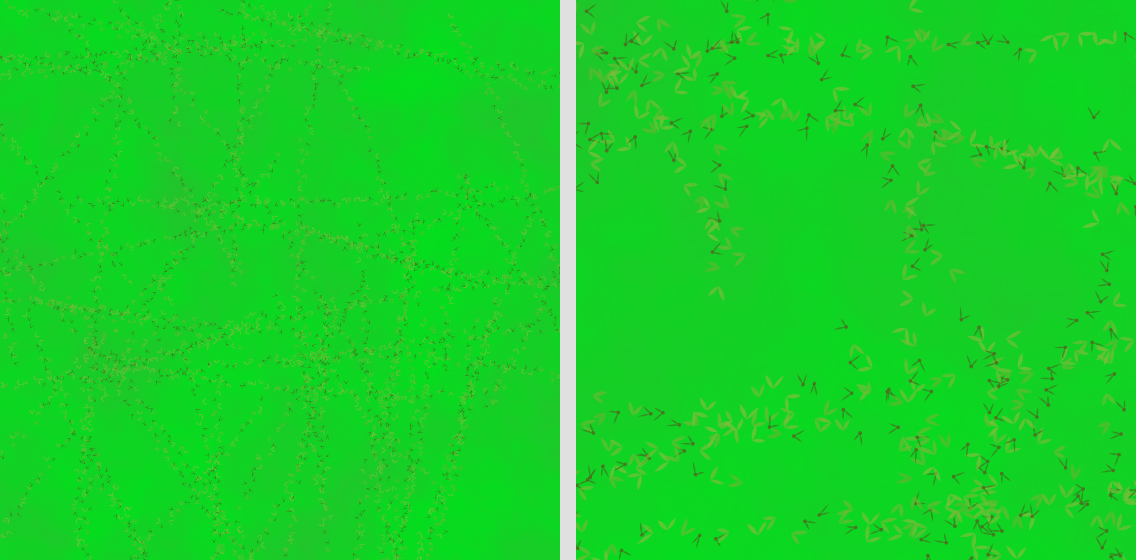
Left, the full canvas; right, a detail of the centre.
This texture is drawn by a Shadertoy shader. Its source:

```glsl
vec3 hash3(vec2 p) {
    vec3 q = fract(p.xyx * vec3(0.1031, 0.1030, 0.0973));
    q += dot(q, q.yxz + 33.33);
    return fract((q.xxy + q.yzz) * q.zyx);
}

vec2 heading(float angle) {
    return vec2(cos(angle), sin(angle));
}

float gradientNoise(vec2 p) {
    vec2 cell = floor(p), f = fract(p);
    vec2 u = f * f * f * (f * (f * 6.0 - 15.0) + 10.0);
    vec4 corner;
    for (int k = 0; k < 4; k++) {
        vec2 o = vec2(k & 1, k >> 1);
        corner[k] = dot(heading(6.2832 * hash3(cell + o + 17.0).x), f - o);
    }
    return mix(mix(corner.x, corner.y, u.x), mix(corner.z, corner.w, u.x), u.y);
}

float fbm(vec2 p) {
    float sum = 0.0, amplitude = 0.5;
    for (int k = 0; k < 6; k++) {
        sum += amplitude * gradientNoise(p);
        p = mat2(1.6, 1.2, -1.2, 1.6) * p + 9.7;
        amplitude *= 0.62;
    }
    return sum;
}

// Pointed blade growing from the origin along dir
float blade(vec2 p, vec2 dir, float len, float halfWidth, float soft) {
    float t = dot(p, dir) / len;
    float across = abs(dot(p, vec2(-dir.y, dir.x)));
    return smoothstep(soft, -soft, across - halfWidth * 4.0 * t * (1.0 - t));
}

// Pale leaf pairs and dark twigs strung along one trail
vec3 drawTrail(vec3 color, vec2 q, float halfLength, float seed, float soft) {
    float spacing = 0.009;
    float cell = floor(q.x / spacing);
    for (float k = -1.0; k <= 1.0; k++) {
        float id = cell + k;
        vec2 key = vec2(id + 200.0, seed * 7.0 + 3.0);
        vec3 place = hash3(key), kind = hash3(key + 411.0);
        vec2 node = vec2((id + 0.25 + 0.5 * place.x) * spacing, (place.y - 0.5) * 0.014);
        if (abs(node.x) > halfLength || kind.x > 0.92) continue;
        vec2 p = q - node;
        float angle = 6.2832 * place.z, spread = 0.3 + 0.4 * kind.y;
        vec2 a = heading(angle + spread), b = heading(angle - spread);
        if (kind.x < 0.56) {
            float len = 0.0085 + 0.002 * kind.z;
            float leaf = max(blade(p, a, len, 0.0012, soft), blade(p, b, len * 0.9, 0.0011, soft));
            vec3 leafColor = mix(vec3(0.36, 0.72, 0.18), vec3(0.52, 0.75, 0.24), kind.y);
            color = mix(color, leafColor, 0.68 * leaf);
        } else {
            float twig = max(blade(p, a, 0.0075, 0.0005, soft), blade(p, b, 0.006, 0.0005, soft));
            float bud = smoothstep(soft, -soft, length(p) - 0.0011);
            color = mix(color, vec3(0.24, 0.47, 0.12), 0.7 * twig);
            color = mix(color, vec3(0.36, 0.34, 0.13), 0.7 * bud);
        }
    }
    return color;
}

void mainImage(out vec4 fragColor, in vec2 fragCoord) {
    vec2 uv = fragCoord / iResolution.y;
    float soft = 0.6 / iResolution.y;

    // Mottled green ground
    float mottle = clamp(0.55 + 1.3 * fbm(uv * 4.5), 0.0, 1.0);
    vec3 color = mix(vec3(0.13, 0.77, 0.17), vec3(0.015, 0.87, 0.115), mottle);

    // Long bent trails: level ones mostly high, steep ones mostly low
    for (int i = 0; i < 60; i++) {
        float seed = float(i);
        vec3 place = hash3(vec2(seed, 5.0)), form = hash3(vec2(seed, 83.0));
        float tilt = 2.0 * place.z - 1.0;
        bool level = i % 3 == 0;
        vec2 center = vec2(place.x, level ? pow(place.y, 0.6) : pow(place.y, 1.4));
        vec2 dir = heading(level ? 0.25 * tilt : 1.5708 + 0.75 * tilt * abs(tilt));
        float halfLength = 0.15 + 0.33 * form.x;
        vec2 p = uv - center;
        vec2 q = vec2(dot(p, dir), dot(p, vec2(-dir.y, dir.x)));
        q.y -= (form.y - 0.5) * 0.7 * q.x * q.x;
        if (abs(q.x) < halfLength + 0.02 && abs(q.y) < 0.02)
            color = drawTrail(color, q, halfLength, seed, soft);
    }

    fragColor = vec4(color, 1.0);
}
```
